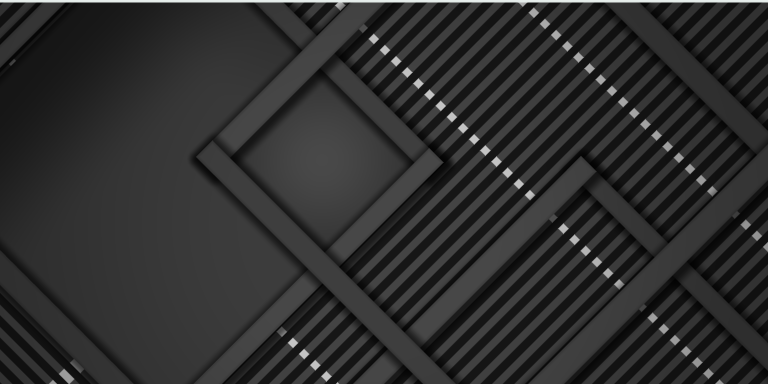
This background is drawn by a WebGL 2 fragment shader. Its source:

```glsl
#version 300 es
precision highp float;
// Dark diagonal frames over ribbed slats, with rows of pale studs and a smooth panel.

uniform vec2 u_resolution;
out vec4 outColor;

// Tones
const vec3 GROOVE = vec3(0.085);
const vec3 SLAT = vec3(0.265);
const vec3 PANEL = vec3(0.235);
const vec3 PANEL_DARK = vec3(0.115);
const vec3 BAR_RISING = vec3(0.280);
const vec3 BAR_FALLING = vec3(0.245);
const vec3 STUD = vec3(0.78);

// Layout, in canvas heights along the two diagonals
const float PITCH = 0.0581;
const float SLAT_HALF = 0.0138;
const float SLAT_PHASE = 1.656;
const float CORNER_EDGE = -0.742;
const float CORNER_PHASE = -0.807;
const float STUD_HALF = 0.0135;
const vec3 STUD_ROWS = vec3(-0.130, 0.872, 1.357);
const float CORNER_ROW = 1.154;
const vec4 PANEL_BOX = vec4(0.200, -0.651, 1.503, 0.656);
const vec4 INSET_BOX = vec4(1.010, 0.1875, 1.503, 0.656);
const float SHADOW_REACH = 0.045;
const float SHADOW_SHIFT = 0.012;
const float SHADOW_DEPTH = 0.60;
const float TOP_LINE = 0.0065;

// Bars from back to front: low corner, high corner
const int BAR_COUNT = 10;
const vec4 BARS[BAR_COUNT] = vec4[](
  vec4(-1.0, -0.742, 4.0, -0.651),
  vec4(0.117, -1.0, 0.177, 1.0),
  vec4(-1.0, 0.656, 1.578, 0.732),
  vec4(1.503, -1.0, 1.578, 0.732),
  vec4(1.919, 1.034, 4.0, 1.107),
  vec4(1.919, -1.0, 2.000, 1.107),
  vec4(-1.0, 1.568, 2.469, 1.659),
  vec4(2.375, -1.0, 2.469, 1.659),
  vec4(0.919, 0.102, 1.010, 3.0),
  vec4(0.919, 0.102, 4.0, 0.1875)
);

float boxDistance(vec2 q, vec4 box) {
  vec2 d = max(box.xy - q, q - box.zw);
  return length(max(d, 0.0)) + min(max(d.x, d.y), 0.0);
}

float coverage(float d, float soft) {
  return 1.0 - smoothstep(-soft, soft, d);
}

// Slats with studs set on them where a row crosses
vec3 ribbedFloor(vec2 q, float soft) {
  bool corner = q.y < CORNER_EDGE;
  float across = corner ? q.y - CORNER_PHASE : q.x - SLAT_PHASE;
  float slat = abs(fract(across / PITCH + 0.5) - 0.5) * PITCH - SLAT_HALF;
  vec3 rows = abs(q.y - STUD_ROWS);
  float row = min(rows.x, min(rows.y, rows.z)) - STUD_HALF;
  if (corner) row = abs(q.x - CORNER_ROW) - 2.0 * STUD_HALF;
  vec3 color = mix(GROOVE, SLAT, coverage(slat, soft));
  return mix(color, STUD, coverage(max(slat, row), soft));
}

// Smooth panel, shaded toward its upper edges, and the brighter inset
vec3 addPanels(vec3 color, vec2 q, float soft) {
  float lit = smoothstep(0.25, 0.78, q.x);
  lit *= 1.0 - 0.25 * smoothstep(0.30, 0.66, q.y);
  vec3 panel = mix(PANEL_DARK, PANEL, lit);
  color = mix(color, panel, coverage(boxDistance(q, PANEL_BOX), soft));

  vec2 fromCenter = (q - 0.5 * (INSET_BOX.xy + INSET_BOX.zw)) / 0.25;
  float glow = exp(-0.8 * dot(fromCenter, fromCenter));
  vec3 inset = mix(vec3(0.18), vec3(0.285), glow);
  return mix(color, inset, coverage(boxDistance(q, INSET_BOX), soft));
}

// Each bar shades what lies behind it, then covers it
vec3 addBar(vec3 color, vec2 q, vec4 box, float soft) {
  float shade = boxDistance(q - vec2(SHADOW_SHIFT, 0.0), box);
  color *= 1.0 - SHADOW_DEPTH * (1.0 - smoothstep(0.0, SHADOW_REACH, shade));
  float d = boxDistance(q, box);
  vec2 size = box.zw - box.xy;
  vec3 tone = size.x < size.y ? BAR_RISING : BAR_FALLING;
  tone *= 0.85 + 0.15 * smoothstep(0.0, 0.014, -d);
  return mix(color, tone, coverage(d, soft));
}

void main() {
  vec2 p = gl_FragCoord.xy / u_resolution.y;
  float down = 1.0 - p.y;
  vec2 q = vec2(p.x + down, p.x - down);
  float soft = 1.1 / u_resolution.y;

  vec3 color = addPanels(ribbedFloor(q, soft), q, soft);
  for (int i = 0; i < BAR_COUNT; i++) {
    color = addBar(color, q, BARS[i], soft);
  }

  // Light falls off from the middle
  color *= 1.0 - 0.27 * smoothstep(0.25, 1.1, length(p - vec2(0.95, 0.42)));

  // Pale line along the top
  color = mix(color, vec3(0.90, 0.93, 0.92), coverage(down - TOP_LINE, soft));
  outColor = vec4(color, 1.0);
}
```
